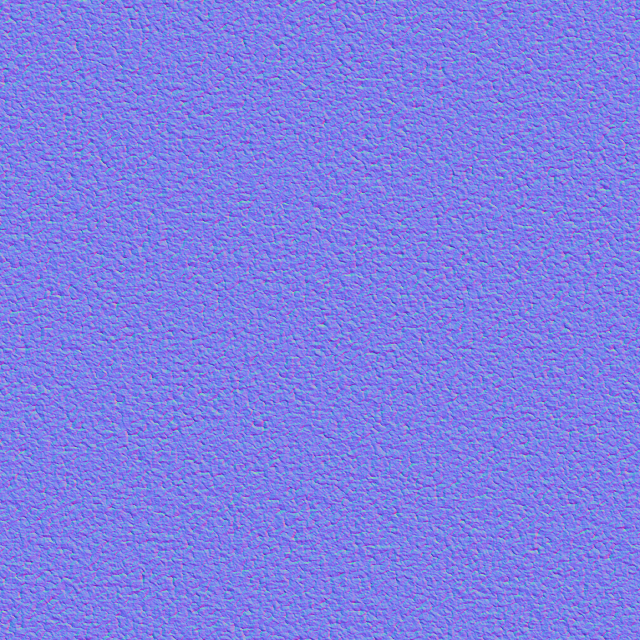
Give the GLSL for this texture map, as a three.js fragment shader.

```glsl
// Tangent-space normal map of fine, irregular stucco with small flat-topped lumps.
varying vec2 vUv;

// Grid cells across and up; whole numbers keep the surface tileable
const vec2 SWELL_CELLS = vec2(36.0, 46.0);
const vec2 CLUMP_CELLS = vec2(94.0, 116.0);
const vec2 LUMP_CELLS  = vec2(126.0, 156.0);
const vec2 GRAIN_CELLS = vec2(196.0, 240.0);
const vec2 GRIT_CELLS  = vec2(310.0, 370.0);

// Steepness of each layer, independent of its scale
const float SWELL_STEEP = 0.10;
const float CLUMP_STEEP = 0.34;
const float LUMP_STEEP  = 0.62;
const float GRAIN_STEEP = 0.52;
const float GRIT_STEEP  = 0.42;

const float WARP_AMOUNT  = 0.0034; // irregularity of the lump outlines
const float SAMPLE_REACH = 0.001;  // half width of the slope filter
const float RELIEF       = 0.53;   // overall strength
const float FLAT_DEPTH   = 0.87;   // z of level ground, lowered by unresolved grit
const float STEEP_LOSS   = 0.5;    // extra loss of z on steep flanks

vec2 hash22(vec2 p) {
  vec3 q = fract(p.xyx * vec3(0.1031, 0.1030, 0.0973));
  q += dot(q, q.yzx + 33.33);
  return fract((q.xx + q.yz) * q.zy);
}

// Contribution of one lattice corner to the gradient noise
float corner(vec2 cell, vec2 offset, vec2 local, vec2 cells, float seed) {
  vec2 slope = hash22(mod(cell + offset, cells) + seed) * 2.0 - 1.0;
  return dot(slope, local - offset);
}

// Tileable gradient noise
float noise(vec2 uv, vec2 cells, float seed) {
  vec2 p = uv * cells;
  vec2 cell = floor(p);
  vec2 f = p - cell;
  vec2 w = f * f * f * (f * (f * 6.0 - 15.0) + 10.0);
  vec2 e = vec2(1.0, 0.0);
  float low = mix(corner(cell, e.yy, f, cells, seed), corner(cell, e.xy, f, cells, seed), w.x);
  float high = mix(corner(cell, e.yx, f, cells, seed), corner(cell, e.xx, f, cells, seed), w.x);
  return mix(low, high, w.y);
}

// Tileable cellular lumps: flat tops falling steeply into creases
float lumps(vec2 uv, vec2 cells) {
  vec2 p = uv * cells;
  vec2 cell = floor(p);
  vec2 f = p - cell;
  float nearest = 4.0;
  for (int y = -1; y <= 1; y++) {
    for (int x = -1; x <= 1; x++) {
      vec2 offset = vec2(float(x), float(y));
      vec2 d = offset + hash22(mod(cell + offset, cells) + 7.0) - f;
      nearest = min(nearest, dot(d, d));
    }
  }
  return -nearest * sqrt(nearest);
}

// Each layer is divided by its cell count so steepness sets its slope
float layer(vec2 uv, vec2 cells, float steepness, float seed) {
  return noise(uv, cells, seed) * steepness / cells.y;
}

float height(vec2 uv) {
  vec2 warp = vec2(noise(uv, CLUMP_CELLS, 211.0), noise(uv, CLUMP_CELLS, 347.0));
  vec2 bent = uv + warp * WARP_AMOUNT;
  float h = lumps(bent, LUMP_CELLS) * LUMP_STEEP / LUMP_CELLS.y;
  h += layer(uv, SWELL_CELLS, SWELL_STEEP, 13.0);
  h += layer(bent, CLUMP_CELLS, CLUMP_STEEP, 59.0);
  h += layer(bent, GRAIN_CELLS, GRAIN_STEEP, 101.0);
  h += layer(uv, GRIT_CELLS, GRIT_STEEP, 157.0);
  return h;
}

void main() {
  // Central differences give the surface slope
  vec2 e = vec2(SAMPLE_REACH, 0.0);
  vec2 slope = vec2(height(vUv + e.xy) - height(vUv - e.xy),
                    height(vUv + e.yx) - height(vUv - e.yx)) / (2.0 * SAMPLE_REACH);
  slope *= RELIEF;

  // Grit too fine to resolve shortens the normal, most of all on steep flanks
  vec3 normal = normalize(vec3(-slope, 1.0));
  normal.z *= FLAT_DEPTH / (1.0 + STEEP_LOSS * dot(slope, slope));
  gl_FragColor = vec4(normal * 0.5 + 0.5, 1.0);
}
```
